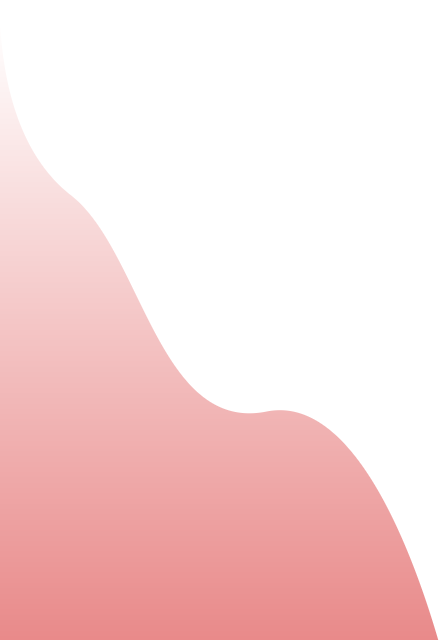
Give the GLSL for this background, as a Shadertoy shader.

```glsl
// A rose hillside descending in soft waves across white, fading out towards its peak.

const vec3 WHITE = vec3(1.0);
const vec3 ROSE = vec3(0.912, 0.540, 0.540);
const float PEAK = 0.967;
const int SOLVER_STEPS = 18;

vec2 bezier(vec2 a, vec2 b, vec2 c, vec2 d, float t) {
    vec2 ab = mix(a, b, t), bc = mix(b, c, t), cd = mix(c, d, t);
    return mix(mix(ab, bc, t), mix(bc, cd, t), t);
}

vec2 bezierTangent(vec2 a, vec2 b, vec2 c, vec2 d, float t) {
    return mix(mix(b - a, c - b, t), mix(c - b, d - c, t), t);
}

// Approximate signed distance to a curve that advances in x; positive below it.
float depthBelow(vec2 p, vec2 a, vec2 b, vec2 c, vec2 d) {
    float low = 0.0, high = 1.0;
    for (int i = 0; i < SOLVER_STEPS; i++) {
        float middle = 0.5 * (low + high);
        if (bezier(a, b, c, d, middle).x < p.x) low = middle;
        else high = middle;
    }
    float t = 0.5 * (low + high);
    vec2 direction = normalize(bezierTangent(a, b, c, d, t));
    return dot(bezier(a, b, c, d, t) - p, vec2(-direction.y, direction.x));
}

// The ridge is three joined curves, in fractions of the canvas.
float hillDepth(vec2 uv, vec2 scale) {
    vec2 shoulder = vec2(0.161, 0.695) * scale;
    vec2 saddle = vec2(0.606, 0.357) * scale;
    vec2 p = uv * scale;
    if (p.x < shoulder.x) {
        return depthBelow(p, vec2(0.0, PEAK) * scale, vec2(0.0095, 0.837) * scale,
                          vec2(0.066, 0.746) * scale, shoulder);
    }
    if (p.x < saddle.x) {
        return depthBelow(p, shoulder, vec2(0.322, 0.609) * scale,
                          vec2(0.360, 0.323) * scale, saddle);
    }
    return depthBelow(p, saddle, vec2(0.795, 0.383) * scale,
                      vec2(0.928, 0.160) * scale, vec2(0.996, 0.0) * scale);
}

vec3 hillColor(float height) {
    return mix(ROSE, WHITE, clamp(height / PEAK, 0.0, 1.0));
}

void mainImage(out vec4 fragColor, in vec2 fragCoord) {
    vec2 uv = fragCoord / iResolution.xy;
    vec2 scale = vec2(iResolution.x / iResolution.y, 1.0);

    // Blend the edge over about one pixel.
    float coverage = clamp(hillDepth(uv, scale) * iResolution.y + 0.5, 0.0, 1.0);
    fragColor = vec4(mix(WHITE, hillColor(uv.y), coverage), 1.0);
}
```
